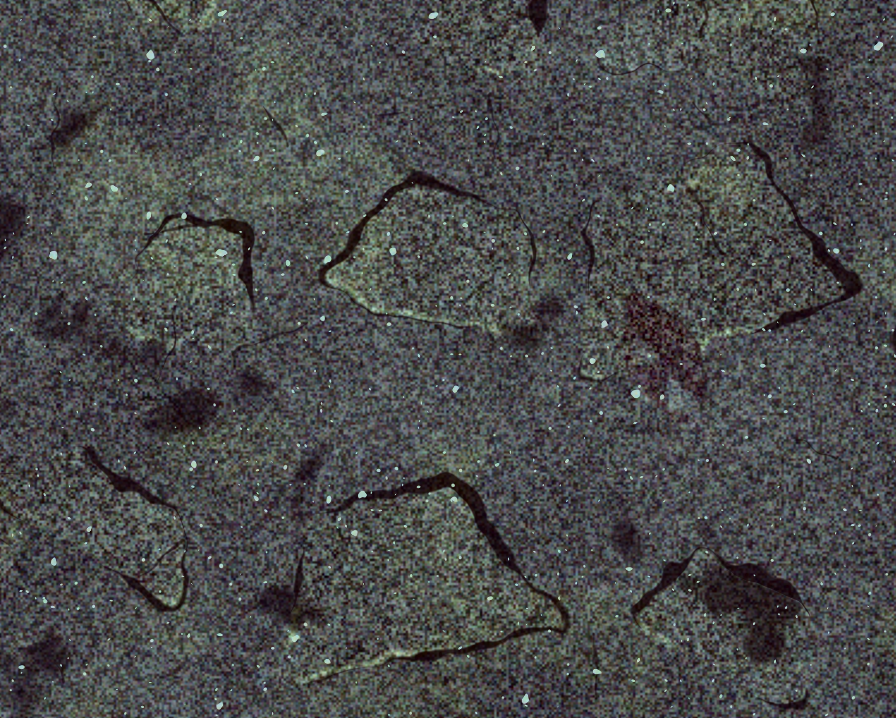
This texture is drawn by a Shadertoy shader. Its source:

```glsl
// Dim, grainy sea floor: cracked stone slabs in silt, pale grit and a resting flatfish.
#define BASE_TONE 0.295
#define GRAIN 0.40
#define GRAIN_SCALE 300.0
#define CHROMA 0.13
#define MOTTLE 0.20
#define SLAB_CELL 0.41
#define CRACK_WIDTH 0.0085
#define FISSURE_CELL 0.15
#define GRIT_TONE 0.88
#define FISH_POS vec2(0.925, 0.495)

float hash(vec2 p) {
    vec3 q = fract(p.xyx * 0.1031);
    q += dot(q, q.yzx + 33.33);
    return fract((q.x + q.y) * q.z);
}

vec2 hash2(vec2 p) { return vec2(hash(p + 17.0), hash(p + 71.0)); }

float noise(vec2 p) {
    vec2 i = floor(p), f = fract(p);
    f = f * f * (3.0 - 2.0 * f);
    return mix(mix(hash(i), hash(i + vec2(1, 0)), f.x),
               mix(hash(i + vec2(0, 1)), hash(i + vec2(1, 1)), f.x), f.y);
}

float fbm(vec2 p) {
    float sum = 0.0, amp = 0.5;
    for (int i = 0; i < 5; i++) {
        sum += amp * noise(p);
        p = mat2(1.6, 1.2, -1.2, 1.6) * p + 9.7;
        amp *= 0.5;
    }
    return sum;
}

mat2 rotate(float a) { return mat2(cos(a), sin(a), -sin(a), cos(a)); }

// 1 inside the edge d = 0, fading to 0 outside
float fill(float d, float soft) { return 1.0 - smoothstep(-soft, soft, d); }

// x: slab cover, y: dark rim crack, z: pale broken lower edge
vec3 slabs(vec2 p) {
    vec3 res = vec3(0);
    vec2 home = floor(p / SLAB_CELL);
    for (int k = 0; k < 9; k++) {
        vec2 id = home + vec2(k % 3 - 1, k / 3 - 1);
        vec2 rnd = hash2(id), rnd2 = hash2(id + 130.0);
        vec2 q = p - (id + 0.3 + 0.4 * rnd) * SLAB_CELL;
        float up = dot(normalize(q + 1e-5), vec2(0.35, 0.94));
        q *= rotate((rnd2.x - 0.5) * 1.5);
        vec2 size = mix(vec2(0.055, 0.06), vec2(0.16, 0.15), rnd2.yx);
        q.x *= 1.0 + 0.3 * clamp(q.y / size.y, -1.0, 1.0);
        vec2 e = abs(q) - size + 0.035;
        float d = length(max(e, 0.0)) + min(max(e.x, e.y), 0.0) - 0.035;
        float broken = noise(p * 11.0 + id * 5.0) + 0.28 * up;
        float width = CRACK_WIDTH * smoothstep(0.38, 1.0, broken)
                    * (0.5 + 1.3 * noise(p * 38.0));
        res.x = max(res.x, fill(d, 0.012));
        res.y = max(res.y, fill(abs(d) - width, 0.0025) * smoothstep(0.36, 0.5, broken));
        float chips = smoothstep(0.5, 0.75, noise(p * 16.0 + id * 3.0));
        res.z = max(res.z, fill(abs(d + 0.006) - 0.004, 0.004) * chips
                         * smoothstep(0.1, 0.7, -up));
    }
    return res;
}

// Thin short cracks in the silt
float fissures(vec2 p) {
    vec2 id = floor(p / FISSURE_CELL);
    vec2 q = (fract(p / FISSURE_CELL) - 0.5) * FISSURE_CELL;
    q *= rotate(6.283 * hash(id + 5.0));
    float reach = mix(0.015, 0.06, hash(id + 9.0));
    q.y += 5.0 * (hash(id + 3.0) - 0.5) * q.x * q.x;
    float d = length(vec2(max(abs(q.x) - reach, 0.0), q.y));
    float width = 0.0035 * noise(p * 45.0);
    return fill(d - width, 0.002) * step(hash(id), 0.42);
}

// Scattered pale specks with ragged outlines
float grit(vec2 p, float cells, float share, float radius, float soft) {
    vec2 id = floor(p * cells);
    vec2 q = (fract(p * cells) - 0.3 - 0.4 * hash2(id)) / cells;
    q = rotate(6.283 * hash(id + 41.0)) * q * vec2(1.0, 1.0 + hash(id + 53.0));
    float r = radius * mix(0.5, 1.2, hash(id + 23.0)) * (0.6 + 0.8 * noise(p * 210.0));
    return fill(length(q) - r, soft) * step(hash(id + 7.0), share);
}

void mainImage(out vec4 fragColor, in vec2 fragCoord) {
    vec2 p = fragCoord / iResolution.y;
    float soft = max(0.0011, 0.7 / iResolution.y);

    // Bent coordinates make the stone edges crooked
    vec2 bent = p + 0.06 * (vec2(fbm(p * 6.0), fbm(p * 6.0 + 40.0)) - 0.5)
                  + 0.012 * (vec2(noise(p * 42.0), noise(p * 42.0 + 60.0)) - 0.5);
    vec3 slab = slabs(bent);

    // Broad tone of silt and stone
    float mottle = fbm(p * 4.5 + 20.0) - 0.48;
    float algae = smoothstep(0.6, 0.85, noise(p * 8.0 + 31.0)) * noise(p * 55.0);
    float tone = BASE_TONE + MOTTLE * mottle + 0.03 * (slab.x - 0.4) + 0.10 * algae;
    tone += 0.24 * slab.z * (0.4 + noise(p * 90.0));

    // Flatfish: spindle body with a pale blotched tail end
    vec2 f = (p - FISH_POS) * rotate(0.42);
    float girth = 0.052 * (1.0 - pow(abs(f.y) / 0.108, 1.7));
    float fishEdge = abs(f.x) - girth + 0.006 * (noise(p * 60.0) - 0.5);
    float fish = fill(fishEdge, 0.003);
    float blotch = smoothstep(0.4, 0.7, noise(p * 48.0) - 5.0 * (f.y + 0.045) - 3.0 * f.x);
    tone = mix(tone, 0.22 + 0.2 * blotch + 0.1 * (noise(p * 28.0) - 0.5), fish);
    float outline = fill(abs(fishEdge) - 0.002, 0.003) * smoothstep(-0.02, 0.04, f.x + 0.3 * f.y);

    // Dark cracks and hollows
    float hollow = smoothstep(0.66, 0.76, fbm(bent * 7.0 + 83.0));
    float dark = max(max(slab.y, 0.8 * fissures(bent)), 0.8 * hollow) * (1.0 - fish);
    dark = max(dark, 0.6 * outline);
    tone = mix(tone, 0.055, dark);

    // Fine grain, coarser on stone and faint inside cracks
    float grain = GRAIN * (noise(p * GRAIN_SCALE) - 0.5)
                + 0.17 * (noise(p * 135.0 + 11.0) - 0.5);
    tone += grain * mix(0.92, 1.15, slab.x) * (1.0 - 0.72 * dark);

    // Pale grit in two sizes
    float specks = max(grit(p, 88.0, 0.07, 0.0021, soft), grit(p, 21.0, 0.13, 0.0055, soft));
    tone = mix(tone, GRIT_TONE, specks * 0.9);
    tone = max(tone, 0.01);

    // Shadows lean to plum, lights to sea green
    vec3 color = vec3(0.07 + 0.75 * tone, tone, 0.03 + 0.91 * tone);
    vec3 speckle = vec3(noise(p * 290.0 + 101.0), noise(p * 290.0 + 207.0),
                        noise(p * 290.0 + 311.0)) - 0.5;
    color += CHROMA * speckle * vec3(1.0, 0.6, 1.2) * (1.0 - 0.6 * dark);
    color += vec3(0.01, 0.015, -0.045) * (algae + slab.z + 0.3 * slab.x - 0.15);
    color += vec3(0.03, -0.01, 0.0) * fish * (1.0 - blotch);
    fragColor = vec4(clamp(color, 0.0, 1.0), 1.0);
}
```
